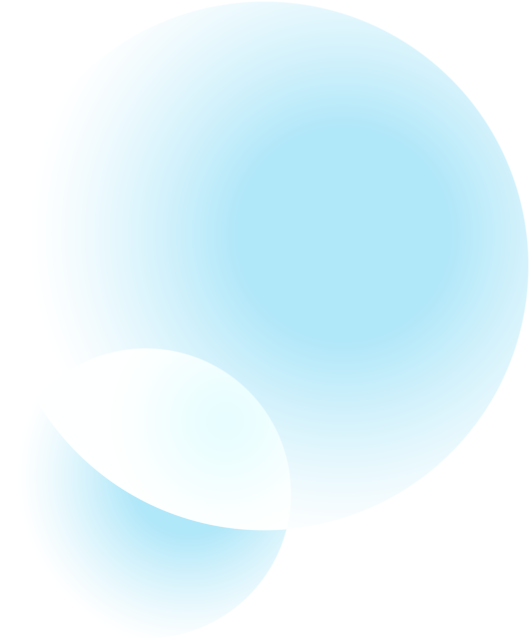
This background is drawn by a WebGL 1 fragment shader. Its source:

```glsl
precision highp float;
// Two overlapping pale blue discs with soft off-centre glows on white.

uniform vec2 u_resolution;

const vec3 WHITE = vec3(1.0);
const vec3 SKY = vec3(0.69, 0.906, 0.977);
const vec3 ICE = vec3(0.91, 0.993, 1.0);

// Antialiased coverage of a disc.
float disc(vec2 p, vec2 centre, float radius) {
    float pixel = 1.0 / u_resolution.y;
    return 1.0 - smoothstep(-pixel, pixel, length(p - centre) - radius);
}

// Flat blue core, up and right of the centre, fading to white.
vec3 glow(vec2 p, vec2 centre, float radius) {
    vec2 q = (p - centre) / radius - vec2(0.30, 0.12);
    float fade = clamp((length(q) - 0.40) / 0.80, 0.0, 1.0);
    return mix(WHITE, SKY, pow(1.0 - fade, 1.3));
}

void main() {
    vec2 p = gl_FragCoord.xy / u_resolution.y;
    vec2 bigCentre = vec2(0.4128, 0.5846);
    vec2 smallCentre = vec2(0.228, 0.229);
    float big = disc(p, bigCentre, 0.4128);
    float small = disc(p, smallCentre, 0.2266);

    // Discs
    vec3 color = mix(WHITE, glow(p, smallCentre, 0.2266), small);
    color = mix(color, glow(p, bigCentre, 0.4128), big);

    // Bright lens where the discs overlap
    float tint = 1.0 - smoothstep(0.0, 0.19, length(p - vec2(0.352, 0.342)));
    vec3 lens = mix(vec3(0.995, 1.0, 1.0), ICE, tint);
    color = mix(color, lens, big * small);

    gl_FragColor = vec4(color, 1.0);
}
```
